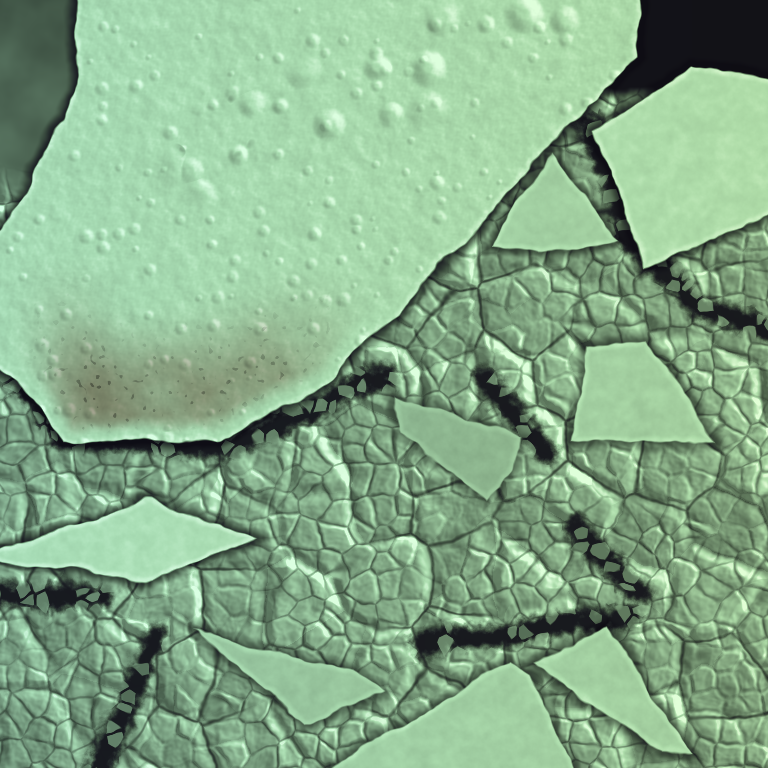
Reproduce this texture procedurally as a Shadertoy shader.

```glsl
const vec2 LIGHT_STEP = vec2(.0032, .0024);
const vec4 LEADS[11] = vec4[11](
  vec4(.77, .84, .82, .69), vec4(.82, .69, .91, .6), vec4(.91, .6, 1.02, .565), vec4(.63, .51, .71, .41),
  vec4(.75, .31, .83, .23), vec4(.55, .16, .82, .2), vec4(0, .53, .08, .43), vec4(.08, .43, .29, .415),
  vec4(.29, .415, .5, .51), vec4(.2, .17, .13, 0), vec4(0, .225, .13, .22));

float fade(float lo, float hi, float x) { return 1. - smoothstep(lo, hi, x); }

vec2 hash2(vec2 p) {
  vec3 q = fract(p.xyx * vec3(.1031, .103, .0973));
  q += dot(q, q.yzx + 33.33);
  return fract((q.xx + q.yz) * q.zy);
}

float corner(vec2 cell, vec2 p) { return dot(hash2(cell) * 2. - 1., p - cell); }

float gradientNoise(vec2 p) {
  vec2 i = floor(p), f = p - i, e = vec2(1, 0);
  vec2 u = f * f * (3. - 2. * f);
  return 1.4 * mix(mix(corner(i, p), corner(i + e, p), u.x),
                   mix(corner(i + e.yx, p), corner(i + 1., p), u.x), u.y);
}

float fbm(vec2 p) {
  float sum = 0., amp = .6;
  for (int i = 0; i < 4; i++) {
    sum += amp * gradientNoise(p);
    p = mat2(1.6, 1.2, -1.2, 1.6) * p + 17.3;
    amp *= .5;
  }
  return sum;
}

// Broken plates: x = distance to the crack, y = random id
vec2 plates(vec2 p) {
  float near = 9., second = 9., id = 0.;
  for (int k = 0; k < 9; k++) {
    vec2 cell = floor(p) + vec2(k % 3 - 1, k / 3 - 1), r = hash2(cell + 50.);
    float d = length(cell + .1 + .8 * r - p);
    if (d < near) { second = near; near = d; id = fract(r.x * 7. + r.y * 13.); }
    else second = min(second, d);
  }
  return vec2(second - near, id);
}

// Height of scattered rounded lumps
float mounds(vec2 p, float density) {
  float h = 0.;
  for (int k = 0; k < 9; k++) {
    vec2 cell = floor(p) + vec2(k % 3 - 1, k / 3 - 1), r = hash2(cell + 80.);
    float radius = .2 + .35 * r.x;
    float d = length(cell + .2 + .6 * hash2(cell + 9.) - p) / radius;
    h = max(h, step(r.y, density) * radius * fade(.2, 1., d));
  }
  return h;
}

float segment(vec2 p, vec2 a, vec2 b) {
  vec2 e = b - a;
  return length(p - a - e * clamp(dot(p - a, e) / dot(e, e), 0., 1.));
}

float side(vec2 p, vec2 a, vec2 b) {
  vec2 e = normalize(b - a);
  return dot(p - a, vec2(-e.y, e.x));
}

// Convex slab, corners in clockwise order
float slab(vec2 p, vec4 ab, vec4 cd) {
  return max(max(side(p, ab.xy, ab.zw), side(p, ab.zw, cd.xy)),
             max(side(p, cd.xy, cd.zw), side(p, cd.zw, ab.xy)));
}

float sheetHeight(vec2 p) {
  vec2 s = mat2(.77, -.64, .64, .77) * p;
  float ridge = fade(.02, .09, segment(p, vec2(.29, .8), vec2(.7, .98)));
  return .018 * fbm(s * vec2(6, 26)) + .008 * fbm(p * 38.)
    + mounds(p * 17., .75) / 15. * ridge + mounds(p * 48., .2) / 55.;
}

float rubbleHeight(vec2 p) {
  vec2 big = plates(p * 11.), small = plates(p * 31.);
  return smoothstep(0., .3, big.x) * (.2 + .8 * big.y) / 18.
    + smoothstep(0., .3, small.x) * small.y / 55. + .045 * fbm(p * 21.);
}

// Floe with a shadow around it and a bright rim
float layFloe(float below, float d, float surface, float shadow) {
  below *= mix(1., smoothstep(-.002, .016, d), shadow);
  return mix(below, surface + .07 * smoothstep(-.009, -.002, d), fade(-.0015, .0015, d));
}

vec3 iceColour(float g) {
  vec3 tint = mix(vec3(.77, 1, .8), vec3(.86, 1, .88), smoothstep(.85, 1., g));
  return g * tint + vec3(.015, 0, .04) * fade(.1, .35, g);
}

void mainImage(out vec4 fragColor, in vec2 fragCoord) {
  vec2 uv = fragCoord / iResolution.xy;
  vec2 p = uv + .014 * vec2(fbm(uv * 14.), fbm(uv * 14. + 7.));
  float grain = fbm(uv * 75.);

  // Rubble field
  vec2 big = plates(p * 11.), small = plates(p * 31.), brash = plates(p * 52.);
  float slope = (rubbleHeight(p) - rubbleHeight(p + LIGHT_STEP)) / .004;
  float tone = .6 + .075 * clamp(slope, -3., 4.) + .12 * big.y + .08 * (small.y - .5) + .05 * grain;
  float patchy = smoothstep(-.25, .3, gradientNoise(uv * 6.));
  tone *= 1. - .55 * patchy * fade(0., .07, big.x);
  tone *= 1. - .3 * (1. - patchy) * fade(0., .14, small.x);

  // Dark leads filled with brash ice
  float lead = 1.;
  for (int i = 0; i < 11; i++) lead = min(lead, segment(p, LEADS[i].xy, LEADS[i].zw));
  float chip = step(.5, brash.y) * smoothstep(.1, .25, brash.x);
  tone = mix(tone, .1 + chip * (.2 + .25 * brash.y), fade(.006, .024, lead + .012 * grain));

  // Open water and thin grey ice in the upper corners
  tone = mix(tone, .07, smoothstep(.77, .8, p.x) * smoothstep(.87, .89, p.y));
  float thinIce = .4 + .16 * fbm(uv * 9.) - .5 * (uv.y - .85);
  tone = mix(tone, thinIce, fade(.18, .22, p.x) * smoothstep(.73, .79, p.y));

  // Smooth angular floes
  float face = .81 + .05 * fbm(uv * 28.) + .05 * grain;
  tone = layFloe(tone, slab(p, vec4(.775, .83, .9, .912), vec4(1.3, .85, .84, .65)), face + .05, .7);
  tone = layFloe(tone, slab(p, vec4(.638, .68, .72, .8), vec4(.805, .685, .7, .667)), face, .6);
  tone = layFloe(tone, slab(p, vec4(.765, .55, .84, .557), vec4(.932, .425, .745, .425)), face, .5);
  tone = layFloe(tone, slab(p, vec4(.515, .487, .68, .43), vec4(.637, .347, .52, .44)), face - .1, .4);
  tone = layFloe(tone, slab(p, vec4(-.05, .27, .2, .35), vec4(.335, .3, .2, .245)), face + .06, .7);
  tone = layFloe(tone, slab(p, vec4(.255, .177, .46, .125), vec4(.5, .1, .4, .055)), face - .04, .5);
  tone = layFloe(tone, slab(p, vec4(.697, .135, .79, .187), vec4(.898, .02, .86, .02)), face, .6);
  tone = layFloe(tone, slab(p, vec4(.4, -.02, .665, .14), vec4(.69, .12, .77, -.05)), face, .5);

  // Great sheet with streaks, lumps and pits
  float sheet = slab(p, vec4(-.9, 1.56, 1.9, 2.09), vec4(.44, .51, .147, .354));
  float leftEdge = .12 * smoothstep(.62, .92, p.y) - .02;
  sheet = max(max(sheet, .425 - p.y), max(p.x - .83, leftEdge - p.x));
  float relief = (sheetHeight(uv) - sheetHeight(uv + LIGHT_STEP)) / .004;
  float pits = smoothstep(.25, .4, gradientNoise(uv * 38.)) * fade(.02, .06, length(uv - vec2(.28, .83)));
  float surface = (.85 + .085 * clamp(relief, -3., 2.) + .02 * grain) * (1. - .8 * pits);
  tone = layFloe(tone, sheet, surface, .75);

  // Brown stain and tint drift
  float stain = fade(-.035, -.008, sheet) * smoothstep(-.2, -.05, sheet) * fade(.3, .52, uv.x);
  stain *= smoothstep(0., .12, uv.x) * fade(.5, .68, uv.y) * (.75 + .5 * fbm(uv * 12.));
  float specks = smoothstep(.35, .55, gradientNoise(uv * 130.)) * stain;
  vec3 colour = iceColour(clamp(tone, .05, 1.));
  colour *= mix(vec3(1), vec3(.72, .58, .56), clamp(stain, 0., 1.)) * (1. - .35 * specks);
  colour *= 1. + vec3(.05, 0, -.08) * (uv.x - .4);
  fragColor = vec4(clamp(colour, 0., 1.), 1);
}
```
